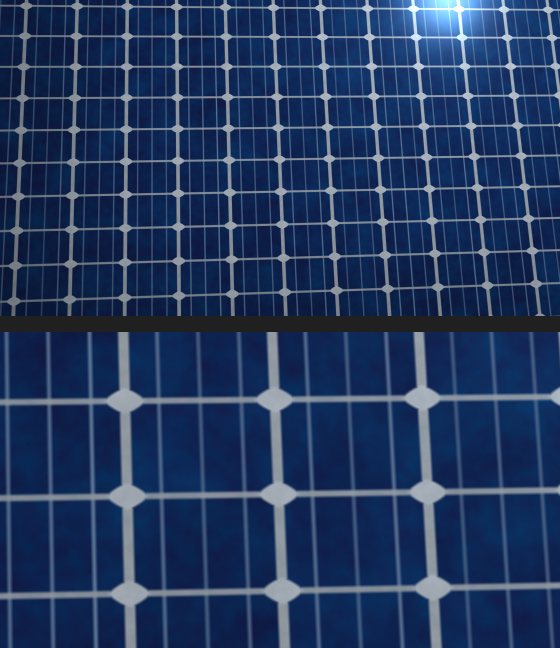
Top, the full canvas; bottom, a detail of the centre.
A Shadertoy shader for this pattern:

```glsl
// Solar panel seen at a slight angle: blue cells, pale grid, diamond joints, sun glare.
#define COLUMN_GAP 0.035               // half widths, in cells
#define ROW_GAP 0.032
#define JOINT_SIZE 0.137
#define BAR_WIDTH 0.013
#define BAR_SPACING 0.275
#define SOFTNESS 0.0022                // edge blur, in canvas heights
#define CELL_COLOR vec3(0.045, 0.122, 0.285)
#define LIT_COLOR vec3(0.065, 0.225, 0.46)
#define METAL_COLOR vec3(0.53, 0.56, 0.59)
#define BAR_COLOR vec3(0.37, 0.46, 0.59)
#define GLARE_COLOR vec3(0.50, 0.68, 0.88)
#define GLARE_POS vec2(1.415, 1.005)

float hash(vec2 p) {
    return fract(sin(dot(p, vec2(127.1, 311.7))) * 43758.5);
}

vec2 gradientAt(vec2 cell) {
    float angle = 6.2832 * hash(cell);
    return vec2(cos(angle), sin(angle));
}

float gradientNoise(vec2 p) {
    vec2 i = floor(p), f = fract(p);
    vec2 s = f * f * f * (f * (f * 6.0 - 15.0) + 10.0);
    vec2 e = vec2(1.0, 0.0);
    float low = mix(dot(gradientAt(i), f), dot(gradientAt(i + e.xy), f - e.xy), s.x);
    float high = mix(dot(gradientAt(i + e.yx), f - e.yx), dot(gradientAt(i + e.xx), f - e.xx), s.x);
    return mix(low, high, s.y);
}

float fbm(vec2 p) {
    float sum = 0.0, amplitude = 1.0;
    for (int i = 0; i < 4; i++) {
        sum += amplitude * gradientNoise(p);
        p = p * 2.03 + 17.3;
        amplitude *= 0.55;
    }
    return sum;
}

// Canvas position to cell coordinates: u runs right, v runs down.
vec2 panelCoord(vec2 p) {
    mat3 panelToCanvas = mat3(0.16257, 0.005785, 0.007158,
                              -0.004812, -0.104372, -0.009983,
                              0.08333, 0.98148, 1.0);
    vec3 q = inverse(panelToCanvas) * vec3(p, 1.0);
    return q.xy / q.z;
}

float stroke(float dist, float halfWidth, float blur) {
    return 1.0 - smoothstep(halfWidth - blur, halfWidth + blur, dist);
}

void mainImage(out vec4 fragColor, in vec2 fragCoord) {
    vec2 p = fragCoord / iResolution.y;
    vec2 uv = panelCoord(p);
    vec2 cell = floor(uv);
    vec2 blur = max(0.7 * fwidth(uv), SOFTNESS * vec2(6.2, 10.0));
    float sunDist = length((p - GLARE_POS) * vec2(0.95, 1.0));

    // Mottled silicon, tinted per cell and lit toward the sun
    float cloud = fbm(uv * vec2(1.6, 1.1));
    float grain = fbm(uv * vec2(7.0, 4.5) + 40.0);
    float lit = exp(-sunDist * 2.3) + 0.25 * cloud + 0.16 * (hash(cell) - 0.5);
    vec3 color = mix(CELL_COLOR, LIT_COLOR, clamp(lit, 0.0, 1.0));
    color += vec3(-0.015, 0.025, 0.02) * cloud;
    color += vec3(0.02, -0.03, -0.035) * grain;

    // Three thin conductors per cell, each with its own strength
    float barCoord = (fract(uv.x) - 0.5) / BAR_SPACING + 0.5;
    float barDist = abs(fract(barCoord) - 0.5) * BAR_SPACING;
    float barStrength = mix(0.55, 0.95, hash(vec2(floor(barCoord) + 4.0 * cell.x, 9.0)));
    color = mix(color, BAR_COLOR, barStrength * stroke(barDist, BAR_WIDTH, blur.x));

    // Gaps between cells, with rounded diamonds where they cross
    vec2 edge = abs(uv - round(uv));
    float columns = stroke(edge.x, COLUMN_GAP, blur.x);
    float rows = stroke(edge.y, ROW_GAP, blur.y);
    float diamond = pow(dot(pow(edge, vec2(1.25)), vec2(1.0)), 0.8);
    float joint = stroke(diamond, JOINT_SIZE, blur.y);
    vec3 metal = METAL_COLOR * (1.0 + 0.12 * joint + 0.06 * grain);
    metal *= 1.0 + 0.35 * exp(-sunDist * 2.5);
    color = mix(color, metal, max(joint, max(columns, 0.92 * rows)));

    // Falloff at the left and bottom edges
    color *= mix(0.80, 1.0, smoothstep(-0.1, 0.55, p.x));
    color *= mix(0.88, 1.0, smoothstep(-0.1, 0.4, p.y));

    // Sun glare: bright core and wide halo
    float glare = 0.85 * exp(-sunDist * sunDist / 0.012) + 0.42 * exp(-sunDist / 0.14);
    color += GLARE_COLOR * glare * (1.0 - 0.35 * color);
    fragColor = vec4(clamp(color, 0.0, 1.0), 1.0);
}
```
